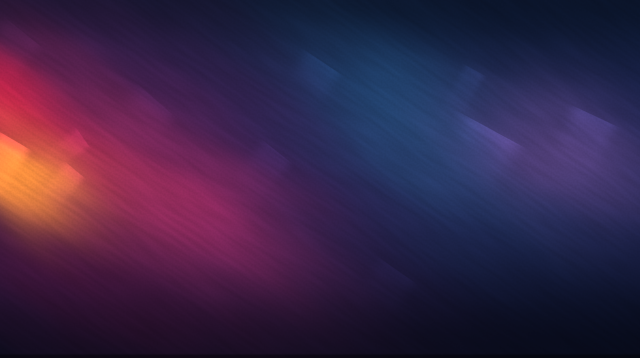
Reproduce this background procedurally as a Shadertoy shader.

```glsl
// Abstract dusk: warm embers at the left melt through magenta into blue and violet haze.
// Tilted Gaussian glows are layered over a navy gradient, then cut by soft-lit
// diagonal shards and brushed with stretched gradient noise.

// Lengths are in canvas heights, measured from the lower left.
const float STREAK_ANGLE = 0.60;   // downward tilt of the brush strokes
const float WARP = 0.045;          // how far noise bends the glows
const float BRUSH = 0.085;         // contrast of the fine strokes
const float GRAIN = 0.045;         // contrast of the fine grain
const float SHARD_FADE = 0.065;    // depth of the light below a shard edge
const float EDGE_SOFT = 0.004;

const vec3 NIGHT_LOW  = vec3(0.040, 0.060, 0.145);
const vec3 NIGHT_MID  = vec3(0.110, 0.140, 0.310);
const vec3 NIGHT_HIGH = vec3(0.050, 0.095, 0.195);
const vec3 PLUM    = vec3(0.320, 0.120, 0.320);
const vec3 MAROON  = vec3(0.270, 0.070, 0.220);
const vec3 MAGENTA = vec3(0.630, 0.170, 0.390);
const vec3 ROSE    = vec3(0.660, 0.200, 0.330);
const vec3 CRIMSON = vec3(0.800, 0.130, 0.290);
const vec3 AMBER   = vec3(1.000, 0.580, 0.240);
const vec3 STEEL   = vec3(0.110, 0.300, 0.470);
const vec3 VIOLET  = vec3(0.330, 0.250, 0.480);

// Each shard: start x, start y, edge length, downward tilt
const int SHARDS = 11;
const vec4 SHARD[SHARDS] = vec4[SHARDS](
    vec4(0.000, 0.965, 0.16, 0.68), vec4(0.837, 0.872, 0.15, 0.59),
    vec4(1.267, 0.698, 0.23, 0.50), vec4(1.581, 0.716, 0.17, 0.44),
    vec4(0.721, 0.621, 0.13, 0.67), vec4(1.047, 0.291, 0.15, 0.61),
    vec4(-0.02, 0.645, 0.13, 0.53), vec4(0.209, 0.651, 0.08, 0.95),
    vec4(1.290, 0.826, 0.08, 0.50), vec4(0.372, 0.779, 0.17, 0.72),
    vec4(0.174, 0.558, 0.09, 0.70));
const float SHARD_GAIN[SHARDS] = float[SHARDS](
    0.16, 0.22, 0.32, 0.30, 0.20, 0.20, 0.35, 0.18, 0.20, 0.12, 0.20);

// Coordinates along and across a line that falls to the right
vec2 tilt(vec2 p, float angle) {
    float c = cos(angle), s = sin(angle);
    return vec2(c * p.x - s * p.y, s * p.x + c * p.y);
}

vec2 hashGradient(vec2 cell) {
    vec3 h = fract(cell.xyx * vec3(0.1031, 0.1030, 0.0973));
    h += dot(h, h.yzx + 33.33);
    float a = 6.2832 * fract((h.x + h.y) * h.z);
    return vec2(cos(a), sin(a));
}

float gradientNoise(vec2 p) {
    vec2 i = floor(p), f = fract(p);
    vec2 u = f * f * f * (f * (f * 6.0 - 15.0) + 10.0);
    vec2 e = vec2(0.0, 1.0);
    float a = dot(hashGradient(i), f);
    float b = dot(hashGradient(i + e.yx), f - e.yx);
    float c = dot(hashGradient(i + e.xy), f - e.xy);
    float d = dot(hashGradient(i + e.yy), f - e.yy);
    return mix(mix(a, b, u.x), mix(c, d, u.x), u.y);
}

// Blend a tilted Gaussian glow; radius is along and across the stroke
vec3 glow(vec3 base, vec2 p, vec2 center, vec2 radius, float angle, vec3 tint, float amount) {
    vec2 q = tilt(p - center, angle) / radius;
    return mix(base, tint, amount * exp(-dot(q, q)));
}

// Light that starts sharply at an edge and fades beneath it
float shardLight(vec2 p, vec4 shard) {
    vec2 q = tilt(p - shard.xy, shard.w);
    float along = q.x / shard.z;
    float ends = smoothstep(0.0, 0.35, along) * smoothstep(1.05, 0.75, along);
    float depth = max(-q.y, 0.0);
    return ends * smoothstep(0.0, EDGE_SOFT, -q.y) * exp(-depth / SHARD_FADE);
}

void mainImage(out vec4 fragColor, in vec2 fragCoord) {
    vec2 p = fragCoord / iResolution.y;
    vec2 stroke = tilt(p, STREAK_ANGLE);

    // Broad strokes bend the haze
    float bend = gradientNoise(stroke * vec2(3.0, 9.0) + 4.0);
    float ripple = gradientNoise(stroke * vec2(5.0, 22.0) + 17.0);
    vec2 w = p + WARP * vec2(bend + 0.4 * ripple, bend - 0.4 * ripple);

    // Night gradient
    vec3 col = mix(NIGHT_LOW, NIGHT_MID, smoothstep(0.02, 0.55, p.y));
    col = mix(col, NIGHT_HIGH, smoothstep(0.60, 0.98, p.y));

    // Cool haze on the right
    col = glow(col, w, vec2(1.14, 0.66), vec2(0.38, 0.19), 0.60, STEEL, 0.85);
    col = glow(col, w, vec2(1.57, 0.57), vec2(0.32, 0.17), 0.25, VIOLET, 0.90);

    // Warm haze on the left
    col = glow(col, w, vec2(0.36, 0.55), vec2(0.68, 0.38), 0.60, PLUM, 0.85);
    col = glow(col, w, vec2(0.14, 0.27), vec2(0.50, 0.20), 0.30, MAROON, 0.75);
    col = glow(col, w, vec2(0.53, 0.44), vec2(0.32, 0.15), 0.60, MAGENTA, 0.75);
    col = glow(col, w, vec2(0.24, 0.53), vec2(0.28, 0.16), 0.55, ROSE, 0.75);
    col = glow(col, w, vec2(0.00, 0.71), vec2(0.25, 0.14), 0.60, CRIMSON, 0.90);
    col = glow(col, w, vec2(0.05, 0.51), vec2(0.19, 0.11), 0.55, AMBER, 0.95);

    // Shards
    for (int i = 0; i < SHARDS; i++)
        col *= 1.0 + SHARD_GAIN[i] * shardLight(p, SHARD[i]);

    // Brush strokes and grain
    float brush = gradientNoise(stroke * vec2(9.0, 90.0)) + 0.7 * ripple;
    float grain = gradientNoise(p * 190.0);
    col *= 1.0 + BRUSH * brush + GRAIN * grain;

    // Darkened floor and ceiling
    col *= mix(0.72, 1.0, smoothstep(0.0, 0.28, p.y));
    col *= mix(1.0, 0.85, smoothstep(0.85, 1.0, p.y));
    col *= mix(0.6, 1.0, smoothstep(0.006, 0.014, p.y));
    fragColor = vec4(clamp(col, 0.0, 1.0), 1.0);
}
```
